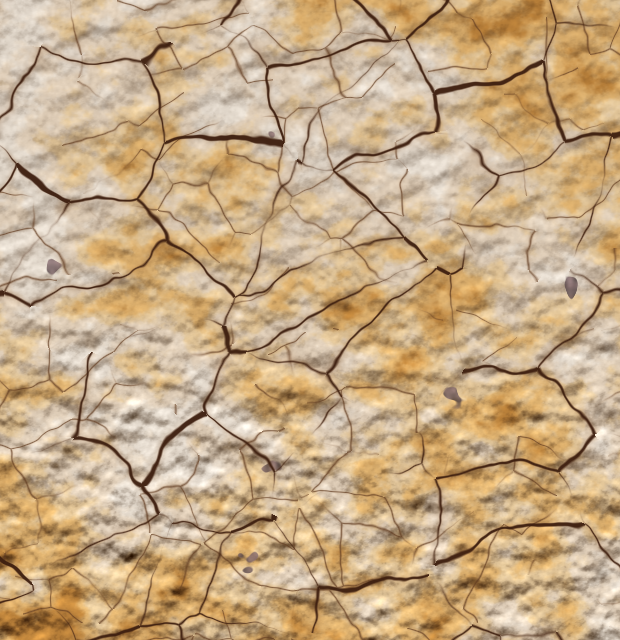
A WebGL 2 fragment shader for this texture:

```glsl
#version 300 es
precision highp float;
// Dry, cracked ochre clay with pale dusty zones, small bumps and a few pebbles.

uniform vec2 u_resolution;
out vec4 fragColor;

const vec3 CHALK = vec3(0.87, 0.83, 0.78);
const vec3 DUST = vec3(0.845, 0.775, 0.69);
const vec3 CREAM = vec3(0.85, 0.74, 0.57);
const vec3 OCHRE = vec3(0.83, 0.66, 0.41);
const vec3 RUST = vec3(0.71, 0.49, 0.22);
const vec3 CRACK_DARK = vec3(0.24, 0.12, 0.06);
const vec3 CRACK_RIM = vec3(0.55, 0.37, 0.21);
const vec3 PEBBLE = vec3(0.36, 0.29, 0.30);

const float PLATE_SCALE = 6.0;       // large plates per canvas height
const float SPLIT_SCALE = 11.5;      // smaller plates inside them
const float WIDE_CRACK = 0.0042;     // half widths
const float HAIR_CRACK = 0.0009;
const float CRACK_WANDER = 0.11;
const float EDGE_SOFTNESS = 0.0009;
const float RELIEF_TOP = 0.7;
const float RELIEF_BOTTOM = 1.6;
const float GRAIN = 0.07;
const float PEBBLE_SCALE = 6.0;
const float PEBBLE_CHANCE = 0.1;

float hash(vec2 p) {
    vec3 q = fract(p.xyx * 0.1031);
    q += dot(q, q.yzx + 33.33);
    return fract((q.x + q.y) * q.z);
}

vec2 hash2(vec2 p) {
    return vec2(hash(p + 3.7), hash(p + 91.3));
}

float noise(vec2 p) {
    vec2 i = floor(p), f = fract(p);
    f = f * f * (3.0 - 2.0 * f);
    return mix(mix(hash(i), hash(i + vec2(1, 0)), f.x),
               mix(hash(i + vec2(0, 1)), hash(i + vec2(1, 1)), f.x), f.y);
}

float fbm(vec2 p) {
    float sum = 0.0, amp = 0.5;
    for (int i = 0; i < 5; i++) {
        sum += amp * noise(p);
        p = mat2(1.6, 1.2, -1.2, 1.6) * p + 7.3;
        amp *= 0.5;
    }
    return sum / 0.97;
}

// Distance to the nearest plate border, and a random value for that border.
vec2 plateBorder(vec2 x) {
    vec2 cell = floor(x), f = fract(x), home = vec2(0), toHome = vec2(8);
    for (int j = -1; j <= 1; j++)
    for (int i = -1; i <= 1; i++) {
        vec2 g = vec2(i, j);
        vec2 r = g + hash2(cell + g) - f;
        if (dot(r, r) < dot(toHome, toHome)) { toHome = r; home = g; }
    }
    float dist = 8.0;
    vec2 neighbour = home;
    for (int j = -2; j <= 2; j++)
    for (int i = -2; i <= 2; i++) {
        vec2 g = home + vec2(i, j);
        vec2 r = g + hash2(cell + g) - f, gap = r - toHome;
        if (dot(gap, gap) < 1e-5) continue;
        float d = dot(0.5 * (r + toHome), normalize(gap));
        if (d < dist) { dist = d; neighbour = g; }
    }
    return vec2(dist, hash(2.0 * cell + home + neighbour + 0.5));
}

float stroke(float d, float halfWidth) {
    float soft = EDGE_SOFTNESS + 0.6 / u_resolution.y;
    return 1.0 - smoothstep(halfWidth - soft, halfWidth + soft, d);
}

// Earth colour for a tone in standard deviations, from chalk to rust.
vec3 earth(float tone) {
    vec3 c = mix(CHALK, DUST, smoothstep(-2.4, -1.1, tone));
    c = mix(c, CREAM, smoothstep(-1.0, 0.0, tone));
    c = mix(c, OCHRE, smoothstep(0.0, 1.0, tone));
    return mix(c, RUST, smoothstep(1.0, 2.4, tone));
}

void main() {
    vec2 p = gl_FragCoord.xy / u_resolution.y;

    // Two generations of wandering cracks
    vec2 wander = vec2(fbm(p * 5.0), fbm(p * 5.0 + 41.0)) - 0.5;
    vec2 q = (p + CRACK_WANDER * wander) * vec2(0.92, 1.08);
    vec2 plate = plateBorder(q * PLATE_SCALE + 12.0);
    vec2 split = plateBorder(q * SPLIT_SCALE + 57.0);
    plate.x /= PLATE_SCALE;
    split.x /= SPLIT_SCALE;
    float vary = noise(p * 14.0 + 5.0);
    float open = smoothstep(0.1, 0.4, plate.y + 0.6 * (vary - 0.4));
    float hair = smoothstep(0.4, 0.75, split.y + 0.8 * (noise(p * 11.0 + 29.0) - 0.5));
    float width = WIDE_CRACK * mix(0.2, 1.0, plate.y * plate.y) * (0.5 + vary);

    // Ochre mottling over broad dusty zones
    float mottle = 0.5 * fbm(p * 3.5 + 8.0) + 0.5 * fbm(p * vec2(19.0, 23.0) + 3.0);
    float tone = (mottle - 0.5) / 0.087;
    tone += 0.6 * smoothstep(0.0, 0.05, plate.x) - 0.45;
    vec3 color = earth(tone);

    // Bumps lit from the upper left, rougher towards the bottom
    vec2 b = mat2(0.9, 0.3, -0.5, 1.1) * p * 26.0;
    float slope = fbm(b) - fbm(b + vec2(-0.16, 0.24));
    float relief = mix(RELIEF_BOTTOM, RELIEF_TOP, smoothstep(0.1, 0.75, p.y));
    float shade = relief * slope * (slope < 0.0 ? 1.5 : 0.6);
    shade += GRAIN * (noise(p * 170.0) - 0.5);
    color *= 1.0 + shade * vec3(0.9, 1.0, 1.1);

    // Sparse pebbles
    vec2 slot = floor(p * PEBBLE_SCALE);
    vec2 centre = (slot + 0.25 + 0.5 * hash2(slot + 19.0)) / PEBBLE_SCALE;
    float radius = 0.006 + 0.009 * hash(slot + 6.0);
    float blob = length(p - centre) + 0.02 * (noise(p * 75.0) - 0.5);
    float pebble = step(hash(slot + 77.0), PEBBLE_CHANCE) * stroke(blob, radius);
    color = mix(color, PEBBLE * (0.7 + 0.9 * noise(p * 110.0)), 0.8 * pebble);

    // Stained rims, hairlines, then open cracks
    float rim = 0.4 * open * exp(-plate.x / 0.005) + 0.25 * hair * exp(-split.x / 0.003);
    color = mix(color, CRACK_RIM, min(rim, 1.0));
    color = mix(color, mix(CRACK_RIM, CRACK_DARK, 0.6), 0.75 * hair * stroke(split.x, HAIR_CRACK));
    color = mix(color, CRACK_DARK, 0.95 * open * stroke(plate.x, width));

    fragColor = vec4(clamp(color, 0.0, 1.0), 1.0);
}
```
